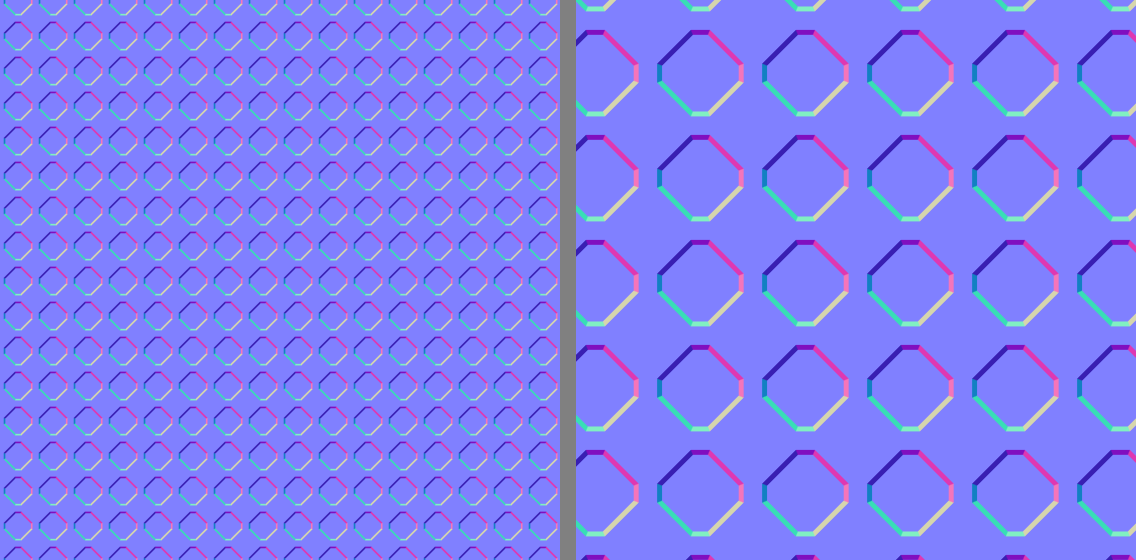
Left, the full canvas; right, a detail of the centre.
A Shadertoy shader for this texture map:

```glsl
// Tiling normal map: a 16 by 16 grid of thin bevelled octagon rings on a flat surface.

// Encoded normal of the four slanted sides, chosen by quadrant
vec3 slantedColor(vec2 p) {
    vec3 lower = p.x < 0.0 ? vec3(0.22, 0.87, 0.71) : vec3(0.84, 0.84, 0.68);
    vec3 upper = p.x < 0.0 ? vec3(0.22, 0.12, 0.70) : vec3(0.87, 0.22, 0.70);
    return p.y < 0.0 ? lower : upper;
}

// Encoded normal of the four short sides, chosen by the dominant axis
vec3 shortColor(vec2 p) {
    vec3 side = p.x < 0.0 ? vec3(0.07, 0.50, 0.76) : vec3(0.96, 0.46, 0.73);
    vec3 cap = p.y < 0.0 ? vec3(0.50, 0.94, 0.76) : vec3(0.50, 0.06, 0.75);
    return abs(p.x) > abs(p.y) ? side : cap;
}

void mainImage(out vec4 fragColor, in vec2 fragCoord) {
    const float repeats = 16.0;
    const float bevelWidth = 0.047;
    vec2 uv = fragCoord / iResolution.xy;
    float pixel = repeats / min(iResolution.x, iResolution.y);

    // Cell coordinates, with ring centres on the top and bottom edges
    vec2 p = fract(uv * repeats + vec2(-0.018, 0.53)) - 0.5;

    // Octagon as a square cut by a diamond
    vec2 a = abs(p);
    float square = max(a.x, a.y) - 0.412;
    float diamond = (a.x + a.y - 0.503) * 0.7071;
    float d = max(square, diamond);

    // Ring coverage between the outer and inner outlines
    float outer = clamp(0.5 - d / pixel, 0.0, 1.0);
    float inner = clamp(0.5 - (d + bevelWidth) / pixel, 0.0, 1.0);

    // Mitred facets
    float shortSide = clamp(0.5 + (square - diamond) / pixel, 0.0, 1.0);
    vec3 bevel = mix(slantedColor(p), shortColor(p), shortSide);

    vec3 color = mix(vec3(0.5, 0.5, 1.0), bevel, outer - inner);
    fragColor = vec4(color, 1.0);
}
```
